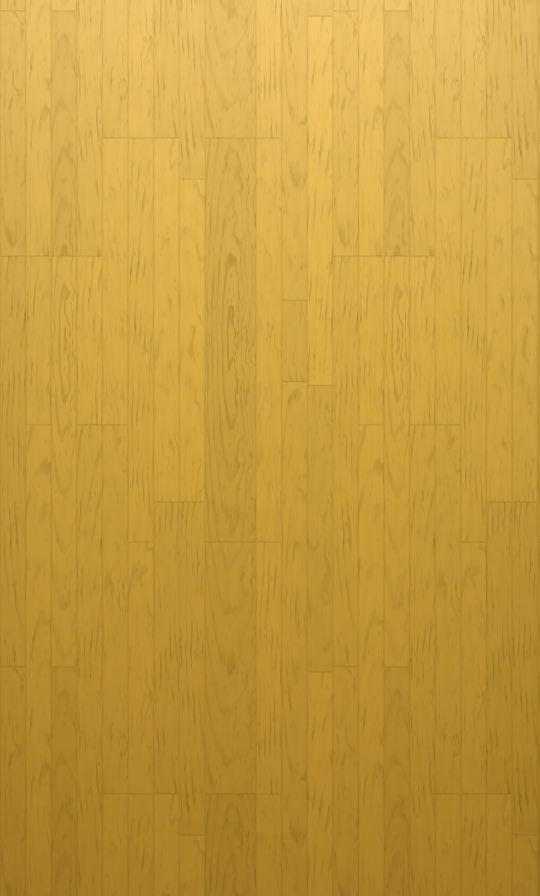
Give the GLSL for this texture, as a Shadertoy shader.

```glsl
#define TILE vec2(0.3698, 0.732)
#define COLUMNS 13
#define SEAM_WIDTH 0.0006
#define SEAM_DEPTH 0.075
#define TONE_SPREAD 0.05
#define RING_COUNT 5.0
#define RING_DEPTH 0.12
#define RING_STRETCH 0.10
#define FLECK_DEPTH 0.09
#define STREAK_DEPTH 0.014
#define KNOT_HEIGHT 0.38

// Depths of the two board ends in each column of the tile
const vec2 boardEnds[COLUMNS] = vec2[](
    vec2(0.012, 0.286), vec2(0.286, 0.474), vec2(0.012, 0.286),
    vec2(0.286, 0.474), vec2(0.154, 0.474), vec2(0.154, 0.605),
    vec2(0.154, 0.560), vec2(0.200, 0.560), vec2(0.154, 0.605),
    vec2(0.154, 0.605), vec2(0.154, 0.605), vec2(0.335, 0.426),
    vec2(0.018, 0.430));

float hash(vec2 p) {
    vec3 q = fract(p.xyx * vec3(0.1031, 0.1030, 0.0973));
    q += dot(q, q.yzx + 33.33);
    return fract((q.x + q.y) * q.z);
}

// Layered sines, roughly -1 to 1
float waves(vec2 p) {
    float sum = 0.0, gain = 0.5;
    for (int i = 0; i < 4; i++) {
        sum += gain * sin(p.x + 1.7 * sin(p.y)) * cos(p.y + 0.8 * sin(p.x));
        p = mat2(1.6, 1.1, -1.1, 1.6) * p + 2.3;
        gain *= 0.55;
    }
    return sum;
}

// Cellular noise: distance to the nearest point, and that cell's value
vec2 cells(vec2 p) {
    vec2 nearest = vec2(9.0, 0.0);
    for (int j = -1; j <= 1; j++)
    for (int i = -1; i <= 1; i++) {
        vec2 cell = floor(p) + vec2(i, j);
        vec2 point = cell + vec2(hash(cell), hash(cell + 41.7));
        float d = distance(p, point);
        if (d < nearest.x) nearest = vec2(d, hash(cell + 17.3));
    }
    return nearest;
}

void mainImage(out vec4 fragColor, in vec2 fragCoord) {
    vec2 uv = fragCoord / iResolution.xy;
    float pixel = 1.0 / iResolution.y;
    vec2 q = mod(vec2(uv.x * 0.6, 1.0 - uv.y), TILE);

    // Column, with one double-width board in the tile
    float width = TILE.x / float(COLUMNS);
    int column = min(int(q.x / width), COLUMNS - 1);
    if (column == 9) column = 8;
    float span = column == 8 ? 2.0 : 1.0;
    float x = q.x / width - float(column) - 0.5 * span;

    // Board within the column, measured from its upper end
    vec2 ends = boardEnds[column];
    bool inner = q.y >= ends.x && q.y < ends.y;
    float start = inner ? ends.x : ends.y;
    float boardLength = inner ? ends.y - ends.x : TILE.y - ends.y + ends.x;
    float along = mod(q.y - start, TILE.y);
    vec2 id = vec2(float(column) * 3.0 + 1.0, inner ? 5.0 : 11.0);
    float seed = hash(id);
    float seed2 = hash(id + 23.0);
    vec2 shift = vec2(seed, seed2) * 60.0;

    // Growth rings: long ovals around a knot or a hidden heart
    bool knotted = column == 2 || column == 8;
    vec2 heart = knotted ? vec2(0.0, KNOT_HEIGHT - start)
                         : vec2((seed2 - 0.5) * 1.8, seed * boardLength);
    vec2 g = vec2(x - heart.x, (along - heart.y) / width * RING_STRETCH);
    float warp = waves(vec2(x * 2.6, along * 42.0) + shift);
    float radius = length(g + vec2(0.16 * warp, 0.0)) + 0.09 * warp;
    float ring = fract(radius * RING_COUNT + seed);
    float soft = clamp(0.7 * pixel / width * RING_COUNT, 0.05, 0.35);
    float line = smoothstep(0.5, 0.95 - soft, ring)
               * (1.0 - smoothstep(1.0 - soft, 1.0, ring));

    // The rings fade in and out along the board
    float patches = waves(vec2(x * 3.0, along * 38.0) + shift.yx);
    float figure = smoothstep(-0.3, 0.6, patches) * mix(0.4, 1.0, seed2);
    if (knotted) figure = 0.25 + 0.6 * figure + 0.6 * exp(-7.0 * dot(g, g));

    // Fine streaks and short dark pores
    float streak = waves(vec2(x * 13.0, along * 22.0) + shift);
    float sheen = waves(vec2(x * 1.8, along * 45.0) + shift.yx);
    vec2 pore = cells(vec2(x * 7.0, along * 80.0) + shift);
    float fleck = smoothstep(0.38, 0.08, pore.x) * step(0.75, pore.y);

    // Faint seams, fainter still between some columns
    float side = (0.5 * span - abs(x)) * width;
    float end = min(along, boardLength - along);
    float seam = 1.0 - smoothstep(0.0, SEAM_WIDTH + pixel, side);
    seam *= mix(0.5, 1.0, seed);
    seam = max(seam, 1.0 - smoothstep(0.0, SEAM_WIDTH + pixel, end));

    // Light falling from the top, a little weaker at the sides
    float h = uv.y;
    vec3 wood = vec3(0.637, 0.475, 0.150) + h * vec3(0.285, 0.285, 0.075);
    wood.b += 0.18 * h * h;
    float fromCentre = 2.0 * uv.x - 1.0;
    float shade = 1.02 - 0.05 * fromCentre * fromCentre;
    shade += (seed - 0.5) * TONE_SPREAD - (column == 8 ? 0.02 : 0.0);
    shade += STREAK_DEPTH * (streak + sheen);
    shade -= RING_DEPTH * line * figure;
    shade -= FLECK_DEPTH * fleck * (0.3 + 0.5 * figure);
    shade *= 1.0 - SEAM_DEPTH * seam;

    // Darker wood turns slightly warmer
    vec3 color = wood * pow(vec3(max(shade, 0.0)), vec3(0.92, 1.03, 1.35));
    fragColor = vec4(clamp(color, 0.0, 1.0), 1.0);
}
```
